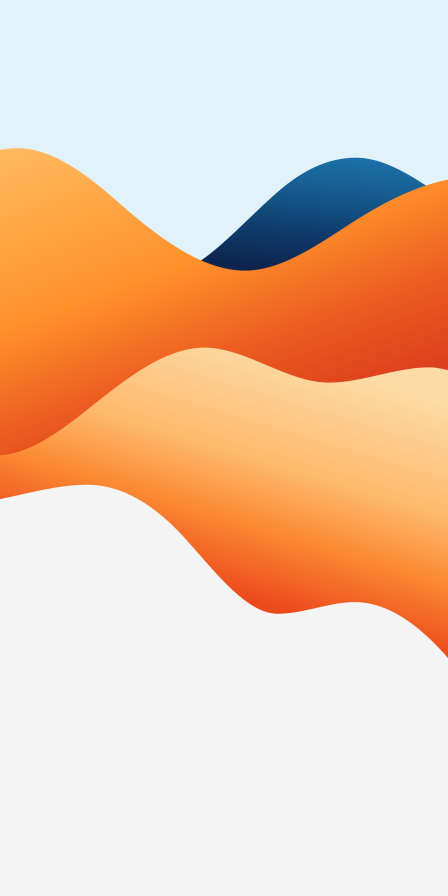
This background is drawn by a WebGL 1 fragment shader. Its source:

```glsl
precision highp float;
uniform vec2 u_resolution;

#define EDGE_SOFTNESS 0.7
#define BLUE_TILT -0.04
#define ORANGE_TILT 0.18
#define PEACH_TILT -0.15
#define SKY vec3(0.888, 0.950, 0.982)
#define PAPER vec3(0.957, 0.957, 0.960)

// Cubic between two knots (x, height, slope); returns height and slope
vec2 bend(float x, vec3 a, vec3 b) {
  float span = b.x - a.x;
  float t = clamp((x - a.x) / span, 0.0, 1.0);
  float m0 = a.z * span;
  float m1 = b.z * span;
  float rise = b.y - a.y;
  float c2 = 3.0 * rise - 2.0 * m0 - m1;
  float c3 = m0 + m1 - 2.0 * rise;
  return vec2(a.y + t * (m0 + t * (c2 + t * c3)),
              (m0 + t * (2.0 * c2 + 3.0 * t * c3)) / span);
}

// Smooth ridge line through six knots
vec2 ridge(float x, vec3 a, vec3 b, vec3 c, vec3 d, vec3 e, vec3 f) {
  if (x < b.x) return bend(x, a, b);
  if (x < c.x) return bend(x, b, c);
  if (x < d.x) return bend(x, c, d);
  if (x < e.x) return bend(x, d, e);
  return bend(x, e, f);
}

// Antialiased coverage of the area below a ridge
float below(vec2 line, float y) {
  float steepness = line.y * u_resolution.y / u_resolution.x;
  float dist = (line.x - y) * u_resolution.y / length(vec2(1.0, steepness));
  return smoothstep(-EDGE_SOFTNESS, EDGE_SOFTNESS, dist);
}

// Four-colour gradient with stops in ascending order
vec3 ramp(float s, vec4 stops, vec3 a, vec3 b, vec3 c, vec3 d) {
  vec3 t = clamp((s - stops.xyz) / (stops.yzw - stops.xyz), 0.0, 1.0);
  return mix(mix(mix(a, b, t.x), c, t.y), d, t.z);
}

void main() {
  vec2 uv = gl_FragCoord.xy / u_resolution;
  float depth = 1.0 - uv.y;

  // Ridge lines, back to front
  vec2 blueLine = ridge(uv.x,
    vec3(0.0, 0.690, 0.0), vec3(0.200, 0.690, 0.0),
    vec3(0.445, 0.708, 0.34), vec3(0.625, 0.788, 0.425),
    vec3(0.794, 0.824, 0.0), vec3(1.0, 0.776, -0.35));
  vec2 orangeLine = ridge(uv.x,
    vec3(0.0, 0.833, 0.04), vec3(0.039, 0.8346, 0.0),
    vec3(0.260, 0.776, -0.44), vec3(0.547, 0.698, 0.0),
    vec3(0.781, 0.750, 0.325), vec3(1.0, 0.7995, 0.10));
  vec2 peachLine = ridge(uv.x,
    vec3(0.0, 0.492, 0.025), vec3(0.208, 0.548, 0.40),
    vec3(0.456, 0.612, 0.0), vec3(0.734, 0.573, 0.0),
    vec3(0.958, 0.590, 0.0), vec3(1.0, 0.587, -0.10));
  vec2 paperLine = ridge(uv.x,
    vec3(0.0, 0.443, 0.10), vec3(0.195, 0.459, 0.0),
    vec3(0.417, 0.397, -0.56), vec3(0.620, 0.315, 0.0),
    vec3(0.792, 0.328, 0.0), vec3(1.0, 0.2656, -0.575));

  // Tilted gradients
  vec3 blue = ramp(depth + BLUE_TILT * uv.x, vec4(0.144, 0.180, 0.225, 0.275),
    vec3(0.10, 0.44, 0.66), vec3(0.09, 0.37, 0.57),
    vec3(0.06, 0.25, 0.44), vec3(0.05, 0.14, 0.30));
  vec3 orange = ramp(depth + ORANGE_TILT * uv.x, vec4(0.167, 0.369, 0.480, 0.583),
    vec3(1.00, 0.73, 0.37), vec3(1.00, 0.57, 0.17),
    vec3(0.93, 0.37, 0.13), vec3(0.86, 0.25, 0.11));
  vec3 peach = ramp(depth + PEACH_TILT * uv.x, vec4(0.300, 0.428, 0.501, 0.586),
    vec3(0.99, 0.86, 0.65), vec3(0.995, 0.725, 0.42),
    vec3(0.985, 0.54, 0.20), vec3(0.925, 0.29, 0.11));

  // Layers, back to front
  vec3 color = SKY;
  color = mix(color, blue, below(blueLine, uv.y));
  color = mix(color, orange, below(orangeLine, uv.y));
  color = mix(color, peach, below(peachLine, uv.y));
  color = mix(color, PAPER, below(paperLine, uv.y));
  gl_FragColor = vec4(color, 1.0);
}
```
